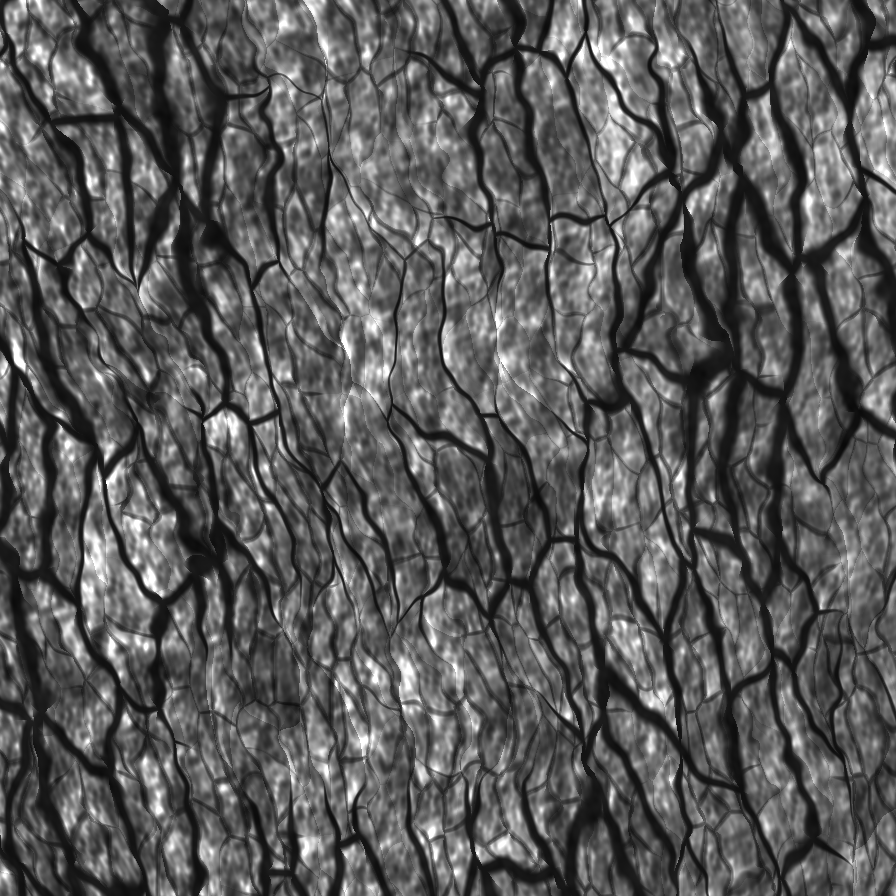
Give the GLSL for this texture, as a Shadertoy shader.

```glsl
#define BASE_TONE 0.44
#define GAP_TONE 0.085
#define PLATE_CELLS vec2(18.0, 5.5)
#define CHIP_CELLS vec2(38.0, 14.0)
#define GAP_WIDTH 0.0115
#define CHIP_GAP_WIDTH 0.0045
#define GRAIN_CELLS vec2(56.0, 36.0)
#define GRAIN_CONTRAST 1.6
#define RELIEF_CONTRAST 1.3
#define LIGHT_STEP vec2(-0.003, 0.003)

vec2 hash2(vec2 p) {
    vec3 v = fract(p.xyx * vec3(0.1031, 0.1030, 0.0973));
    v += dot(v, v.yzx + 33.33);
    return fract((v.xx + v.yz) * v.zy);
}

float valueNoise(vec2 p) {
    vec2 cell = floor(p), f = fract(p);
    f = f * f * (3.0 - 2.0 * f);
    float low = mix(hash2(cell).x, hash2(cell + vec2(1, 0)).x, f.x);
    float high = mix(hash2(cell + vec2(0, 1)).x, hash2(cell + vec2(1, 1)).x, f.x);
    return mix(low, high, f.y);
}

// Fine rough surface, centred on zero
float grain(vec2 p) {
    float sum = 0.0, weight = 0.5;
    p *= GRAIN_CELLS;
    for (int i = 0; i < 3; i++) {
        sum += weight * (valueNoise(p) - 0.5);
        p = mat2(0.8, 0.6, -0.6, 0.8) * p * 1.9 + 17.3;
        weight *= 0.72;
    }
    return sum;
}

// Stretched cells: x = distance to the border in canvas units,
// y = sideways direction of the neighbour, z = random cell value
vec3 plates(vec2 p, vec2 cells) {
    p *= cells;
    vec2 home = floor(p), nearest = vec2(0), second = vec2(0);
    float d1 = 1e3, d2 = 1e3, id = 0.0;
    for (int j = -1; j <= 1; j++)
    for (int i = -1; i <= 1; i++) {
        vec2 cell = home + vec2(i, j);
        vec2 h = hash2(cell);
        vec2 toSeed = cell + 0.05 + 0.9 * h - p;
        float d = dot(toSeed, toSeed);
        if (d < d1) {
            d2 = d1; second = nearest;
            d1 = d; nearest = toSeed; id = fract(h.x * 7.0 + h.y * 3.0);
        } else if (d < d2) {
            d2 = d; second = toSeed;
        }
    }
    vec2 across = (second - nearest) * cells;
    return vec3(0.5 * (d2 - d1) / length(across), normalize(across).x, id);
}

float gapMask(float border, float width) {
    return (1.0 - smoothstep(0.25 * width, width + 0.001, border))
         * smoothstep(0.0, 0.0025, width);
}

void mainImage(out vec4 fragColor, in vec2 fragCoord) {
    vec2 p = fragCoord / iResolution.y;

    // Leaning fibres, steeper towards the right
    vec2 fibre = vec2(p.x + p.y * mix(0.27, 0.1, p.x), p.y);
    fibre.x += 0.008 * sin(9.0 * p.y + 5.0 * p.x) + 0.004 * sin(23.0 * p.y - 11.0 * p.x);

    // Jagged outlines
    vec2 bent = fibre;
    bent.x += 0.024 * (valueNoise(p * vec2(15, 10) + 4.0) - 0.5);
    bent.x += 0.012 * (valueNoise(p * vec2(48, 40) + 9.0) - 0.5);
    bent.y += 0.030 * (valueNoise(p * vec2(32, 22) + 31.0) - 0.5);

    vec3 plate = plates(bent + 2.0, PLATE_CELLS);
    vec3 chip = plates(bent + 5.0, CHIP_CELLS);
    float opening = smoothstep(0.15, 0.8, valueNoise(fibre * vec2(10, 5) + 13.0));
    float chipOpening = smoothstep(0.2, 0.85, valueNoise(fibre * vec2(24, 11) + 41.0));
    float gap = gapMask(plate.x, GAP_WIDTH * opening);
    float chipGap = gapMask(chip.x, CHIP_GAP_WIDTH * chipOpening);

    // Surface shade: grain, side light, plate tint and broad patches
    float rough = grain(fibre);
    float shade = GRAIN_CONTRAST * rough;
    shade += RELIEF_CONTRAST * (rough - grain(fibre + LIGHT_STEP));
    shade *= 1.2 - 0.35 * p.x;
    shade += 0.3 * (plate.z - 0.5) + 0.12 * (chip.z - 0.5);
    shade += 0.45 * (valueNoise(p * vec2(7, 5) + 21.0) - 0.5);

    // Lit left rims and shaded right rims
    shade -= 0.25 * plate.y * exp(-plate.x / 0.008);
    shade -= 0.15 * chip.y * exp(-chip.x / 0.004);
    shade -= 0.65 * chipGap;

    float tone = BASE_TONE * exp(shade);
    tone = mix(tone, GAP_TONE + 0.1 * rough, gap);
    fragColor = vec4(vec3(clamp(tone, 0.0, 1.0)), 1.0);
}
```
